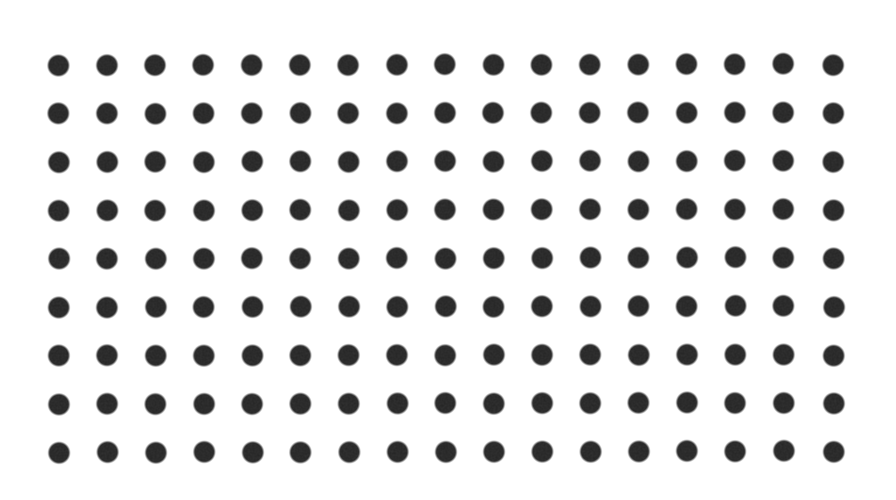
This pattern is drawn by a Shadertoy shader. Its source:

```glsl
// A white sheet with a 17 by 9 grid of soft charcoal dots, turned by a hair.
// Each pixel finds its nearest grid cell, then measures the distance to that
// cell's slightly jittered dot; gradient noise adds a faint grain to the ink.

const vec2 GRID_COUNT = vec2(17.0, 9.0);
const vec2 GRID_ORIGIN = vec2(0.1186, 0.0949);  // centre of lower left dot
const vec2 GRID_PITCH = vec2(0.0966, 0.0968);
const float GRID_TILT = 0.002;
const vec2 LAST_COLUMN_SHIFT = vec2(0.0042, -0.0023);
const float DOT_RADIUS = 0.021;
const float DOT_JITTER = 0.0008;
const float EDGE_SOFTNESS = 0.0031;
const float GRAIN_SCALE = 220.0;
const float GRAIN_AMOUNT = 0.035;
const vec3 PAPER = vec3(1.0);
const vec3 INK = vec3(0.17);

// Two pseudo-random values in -1..1 for a lattice point
vec2 hash2(vec2 p) {
    vec3 q = fract(p.xyx * vec3(0.1031, 0.1030, 0.0973));
    q += dot(q, q.yzx + 33.33);
    return fract((q.xx + q.yz) * q.zy) * 2.0 - 1.0;
}

float gradientNoise(vec2 p) {
    vec2 i = floor(p);
    vec2 f = fract(p);
    vec2 u = f * f * f * (f * (f * 6.0 - 15.0) + 10.0);
    float a = dot(hash2(i), f);
    float b = dot(hash2(i + vec2(1, 0)), f - vec2(1, 0));
    float c = dot(hash2(i + vec2(0, 1)), f - vec2(0, 1));
    float d = dot(hash2(i + vec2(1, 1)), f - vec2(1, 1));
    return mix(mix(a, b, u.x), mix(c, d, u.x), u.y);
}

vec2 rotate(vec2 p, float angle) {
    float c = cos(angle), s = sin(angle);
    return vec2(c * p.x - s * p.y, s * p.x + c * p.y);
}

// Signed distance to the nearest dot of a bounded grid
float dotGrid(vec2 p, vec2 count, vec2 pitch, float radius) {
    vec2 cell = clamp(round(p / pitch), vec2(0.0), count - 1.0);
    vec2 center = cell * pitch + DOT_JITTER * hash2(cell + 7.0);
    center += LAST_COLUMN_SHIFT * step(count.x - 1.5, cell.x);
    return length(p - center) - radius;
}

float coverage(float dist, float softness) {
    return 1.0 - smoothstep(-softness, softness, dist);
}

void mainImage(out vec4 fragColor, in vec2 fragCoord) {
    vec2 p = fragCoord / iResolution.y;
    float softness = max(EDGE_SOFTNESS, 0.75 / iResolution.y);

    // Grid space, with the tilt undone
    vec2 q = rotate(p - GRID_ORIGIN, -GRID_TILT);
    float dist = dotGrid(q, GRID_COUNT, GRID_PITCH, DOT_RADIUS);

    // Grainy ink over clean paper
    vec3 ink = INK + GRAIN_AMOUNT * gradientNoise(p * GRAIN_SCALE);
    fragColor = vec4(mix(PAPER, ink, coverage(dist, softness)), 1.0);
}
```
